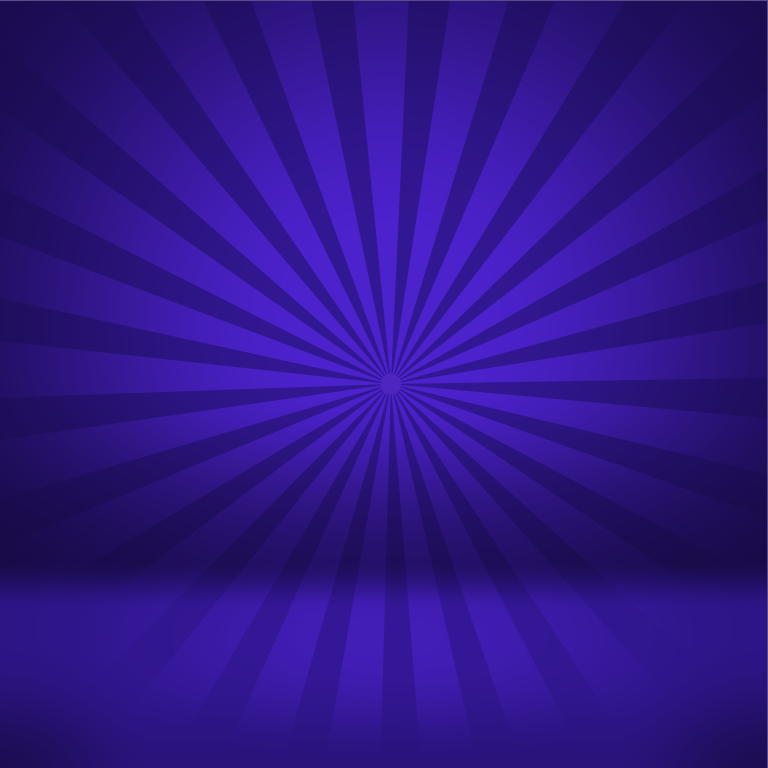
Reproduce this background procedurally as a WebGL 2 fragment shader.

```glsl
#version 300 es
precision highp float;

uniform vec2 u_resolution;
out vec4 fragColor;

const float TAU = 6.2831853;

// Rays
const vec2 RAY_CENTER = vec2(0.509, 0.5);
const float RAY_COUNT = 25.0;
const float RAY_ANGLE = -0.037;
const float DARK_SHARE = 0.425;
const float HUB_RADIUS = 0.0135;

// Light
const vec2 GLOW_CENTER = vec2(0.505, 0.585);
const float GLOW_INNER = 0.1;
const float GLOW_OUTER = 0.66;
const vec2 FLOOR_GLOW_CENTER = vec2(0.505, 0.17);
const vec2 FLOOR_GLOW_SIZE = vec2(0.42, 0.17);
const float HORIZON_TOP = 0.272;
const float HORIZON_BOTTOM = 0.205;
const float RIM_WIDTH = 0.0014;

// Colours
const vec3 WALL_EDGE = vec3(0.105, 0.045, 0.315);
const vec3 WALL_BRIGHT = vec3(0.295, 0.132, 0.800);
const vec3 WALL_DARK = vec3(0.198, 0.090, 0.575);
const vec3 FLOOR_BASE = vec3(0.190, 0.086, 0.560);
const vec3 FLOOR_BRIGHT = vec3(0.258, 0.115, 0.715);
const vec3 FLOOR_DARK = vec3(0.203, 0.090, 0.590);
const vec3 HUB_COLOR = vec3(0.305, 0.145, 0.745);
const vec3 RIM_COLOR = vec3(0.35, 0.29, 0.55);

// Coverage of the dark wedges, antialiased across their edges
float darkRays(vec2 p, float pixel) {
    float turn = (atan(p.y, p.x) - RAY_ANGLE) / TAU * RAY_COUNT;
    float offset = abs(fract(turn + 0.5) - 0.5);
    float edge = (offset - 0.5 * DARK_SHARE) * TAU / RAY_COUNT * length(p);
    return 1.0 - smoothstep(-0.7 * pixel, 0.7 * pixel, edge);
}

vec3 wallColor(vec2 uv, float dark) {
    float glow = 1.0 - smoothstep(GLOW_INNER, GLOW_OUTER, distance(uv, GLOW_CENTER));
    float lift = smoothstep(0.24, 0.5, uv.y);
    vec3 lit = mix(WALL_BRIGHT, WALL_DARK, dark);
    return mix(WALL_EDGE, lit, glow * mix(0.45, 1.0, lift)) * mix(0.88, 1.0, lift);
}

vec3 floorColor(vec2 uv, float dark) {
    vec2 q = (uv - FLOOR_GLOW_CENTER) / FLOOR_GLOW_SIZE;
    float glow = 1.0 - smoothstep(0.1, 1.05, length(q));
    vec3 color = mix(FLOOR_BASE, mix(FLOOR_BRIGHT, FLOOR_DARK, dark), glow);

    // Shade towards the bottom and the lower corners
    float side = smoothstep(0.3, 0.5, abs(uv.x - 0.5));
    float low = 1.0 - smoothstep(0.0, 0.17, uv.y);
    return color * (1.0 - 0.14 * low * low - 0.06 * side - 0.22 * side * low);
}

void main() {
    vec2 uv = gl_FragCoord.xy / u_resolution;
    float pixel = 1.0 / min(u_resolution.x, u_resolution.y);
    vec2 p = uv - RAY_CENTER;
    float dark = darkRays(p, pixel);

    // Wall meets floor over a soft horizon
    float ground = 1.0 - smoothstep(HORIZON_BOTTOM, HORIZON_TOP, uv.y);
    vec3 color = mix(wallColor(uv, dark), floorColor(uv, dark), ground);

    // Hub where the rays converge
    float hub = 1.0 - smoothstep(-pixel, pixel, length(p) - HUB_RADIUS);
    color = mix(color, HUB_COLOR, hub);

    // Pale rim along the top and right edges
    float rimGap = min(1.0 - uv.x, 1.0 - uv.y);
    float rim = 1.0 - smoothstep(-0.5 * pixel, 0.5 * pixel, rimGap - RIM_WIDTH);
    color = mix(color, RIM_COLOR, rim);

    fragColor = vec4(color, 1.0);
}
```
